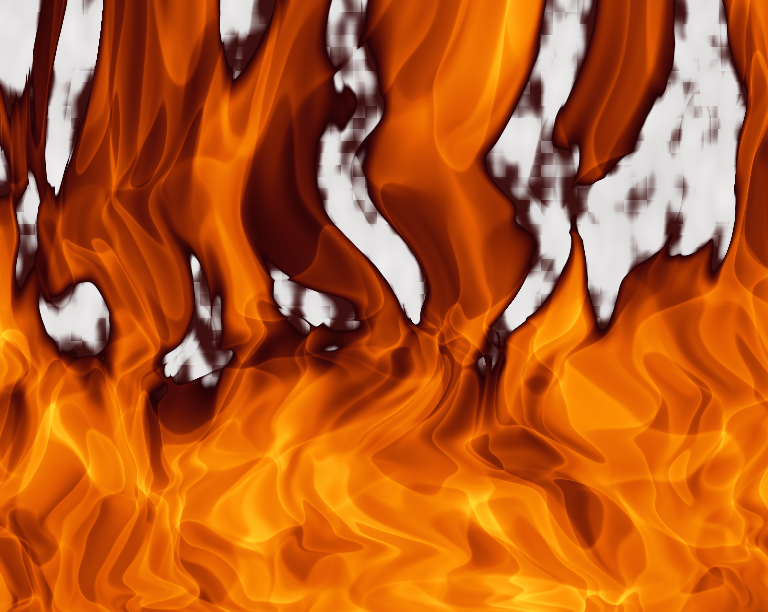
This texture is drawn by a Shadertoy shader. Its source:

```glsl
// Tall orange flames with glowing folded sheets over mottled ashen gaps.
#define SHEETS 8
#define SHEET_GAIN 0.158
#define SHEET_SCALE 3.0
#define SWAY 0.16
#define CURL 0.070
#define BASE_HEAT 0.37
#define TOP_HEAT 0.09
#define GAP_DEPTH 0.88
#define GAP_LEVEL 0.08
#define STREAKS 0.07
#define WISPS 0.20
#define ASH_BLOCKS 52.0

const vec3 SOOT   = vec3(0.15, 0.01, 0.02);
const vec3 MAROON = vec3(0.32, 0.05, 0.03);
const vec3 RUST   = vec3(0.57, 0.16, 0.01);
const vec3 ORANGE = vec3(0.87, 0.34, 0.01);
const vec3 AMBER  = vec3(0.99, 0.55, 0.01);
const vec3 YELLOW = vec3(1.00, 0.82, 0.16);
const vec3 CHAR   = vec3(0.24, 0.06, 0.06);
const vec3 ASH    = vec3(0.88, 0.87, 0.87);

float hash(vec2 cell) {
    return fract(sin(dot(cell, vec2(127.1, 311.7))) * 43758.55);
}

float corner(vec2 cell, vec2 offset) {
    float angle = 6.2832 * hash(cell);
    return dot(vec2(cos(angle), sin(angle)), offset);
}

// Gradient noise, roughly -1 to 1
float noise(vec2 p) {
    vec2 i = floor(p), f = p - i;
    vec2 u = f * f * f * (f * (f * 6.0 - 15.0) + 10.0);
    vec2 e = vec2(0.0, 1.0);
    float low  = mix(corner(i, f), corner(i + e.yx, f - e.yx), u.x);
    float high = mix(corner(i + e, f - e), corner(i + 1.0, f - 1.0), u.x);
    return 1.41 * mix(low, high, u.y);
}

// Bends space into rising tongues: curly below, drawn out above
vec2 flow(vec2 p) {
    vec2 q = vec2(p.x, 1.9 * p.y - 0.70 * p.y * p.y);
    q.x += SWAY * noise(q * vec2(1.7, 1.9) + 3.7);
    q += CURL * vec2(noise(q * vec2(4.0, 3.4) + 11.3), 1.6 * noise(q * 4.2 + 27.1));
    q += mix(0.040, 0.010, p.y) * vec2(noise(q * 9.0 + 41.9), noise(q * 8.0 + 57.3));
    return q;
}

// Overlapping sheets, each bright at its fold and fading inward
float sheets(vec2 q) {
    float sum = 0.0;
    float scale = SHEET_SCALE;
    for (int i = 0; i < SHEETS; i++) {
        vec2 shift = vec2(17.3, 9.1) * float(i + 1);
        float n = noise(q * vec2(scale, 0.38 * scale) + shift);
        float blur = mix(0.02, 0.26, smoothstep(-0.25, 0.50, noise(q * 3.1 - shift)));
        float body = smoothstep(-blur, blur, n) * (0.22 + 0.78 * exp(-4.0 * max(n, 0.0)));
        float thread = exp(-abs(n) * 38.0) * smoothstep(0.22, 0.03, blur);
        sum += body + 0.45 * thread;
        q.x += 0.035 * noise(q * vec2(3.0, 2.2) + shift.yx);
        scale *= 1.23;
    }
    return SHEET_GAIN * sum;
}

// Thin bright curls that come and go
float wisps(vec2 q) {
    float sum = 0.0;
    for (int i = 0; i < 3; i++) {
        q = q.yx * vec2(0.75, 1.15) + vec2(5.3, 8.9);
        q += 0.03 * noise(q * 7.0);
        float line = exp(-abs(noise(q * 5.5)) * 24.0);
        sum += line * smoothstep(0.0, 0.6, noise(q * 4.0 + 33.0));
    }
    return sum;
}

float ramp(float a, float b, float x) {
    return clamp((x - a) / (b - a), 0.0, 1.0);
}

vec3 fireColor(float heat) {
    vec3 c = mix(SOOT, MAROON, ramp(0.06, 0.21, heat));
    c = mix(c, RUST, ramp(0.21, 0.42, heat));
    c = mix(c, ORANGE, ramp(0.42, 0.64, heat));
    c = mix(c, AMBER, ramp(0.64, 0.90, heat));
    return mix(c, YELLOW, ramp(0.90, 1.14, heat));
}

void mainImage(out vec4 fragColor, in vec2 fragCoord) {
    vec2 p = fragCoord / iResolution.y;
    vec2 q = flow(p);

    // Heat falls with height and gathers in broad columns
    float heat = mix(BASE_HEAT, TOP_HEAT, smoothstep(0.10, 0.75, p.y));
    heat += 0.22 * noise(q * vec2(3.2, 1.9) + 71.0) + sheets(q);
    heat += STREAKS * noise(q * vec2(30.0, 3.5) + 5.0);
    heat += WISPS * wisps(q) * smoothstep(0.75, 0.15, p.y);
    float column = cos(12.5 * (q.x - 0.28));
    heat += 0.08 * column * smoothstep(0.2, 0.7, p.y);

    // Cold, narrow gaps between the upper tongues
    float gap = noise(q * vec2(7.5, 2.5) + 83.0) + 0.45 * noise(q * vec2(15.0, 6.0) + 19.0);
    gap -= 0.14 * column;
    heat -= GAP_DEPTH * smoothstep(-0.05, 0.45, gap) * smoothstep(0.15, 0.55, p.y);

    // Patchy ash with faint square grain, rimmed by soot
    float grain = hash(floor(p * ASH_BLOCKS)) - 0.5;
    float mottle = noise(p * vec2(17.0, 8.0)) + 0.6 * noise(p * vec2(38.0, 20.0));
    float cold = GAP_LEVEL - heat + 0.04 * noise(p * vec2(50.0, 32.0));
    float patchy = smoothstep(-0.25, 0.50, mottle + 1.1 * cold + 0.22 * grain);
    vec3 ashTone = mix(CHAR, ASH + 0.05 * mottle, patchy);

    vec3 color = mix(fireColor(heat), ashTone, smoothstep(0.02, 0.09, cold));
    fragColor = vec4(clamp(color, 0.0, 1.0), 1.0);
}
```
